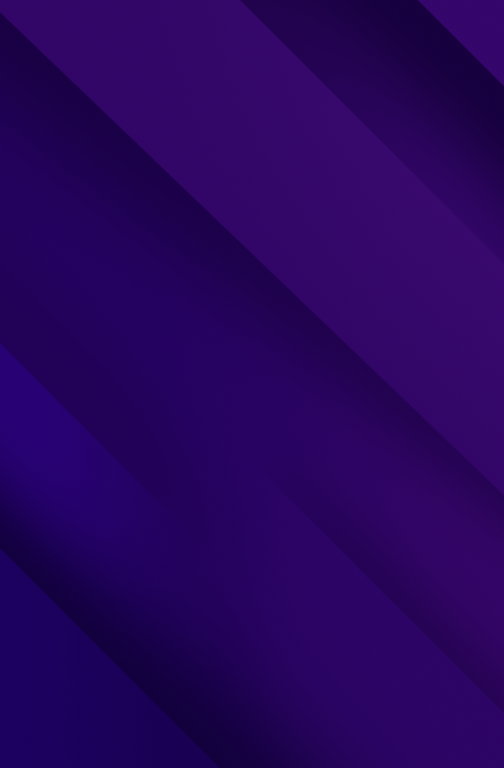
A Shadertoy shader for this background:

```glsl
const float ASPECT = 0.65625;

const vec3 CORNER = vec3(0.205, 0.025, 0.425);
const vec3 NIGHT  = vec3(0.090, 0.002, 0.245);
const vec3 PLUM   = vec3(0.195, 0.022, 0.405);
const vec3 ORCHID = vec3(0.222, 0.036, 0.430);
const vec3 INDIGO = vec3(0.145, 0.008, 0.385);
const vec3 VIOLET = vec3(0.200, 0.020, 0.400);
const vec3 LILAC  = vec3(0.170, 0.018, 0.400);
const vec3 COBALT = vec3(0.162, 0.005, 0.475);
const vec3 ABYSS  = vec3(0.060, 0.000, 0.215);
const vec3 NAVY   = vec3(0.112, 0.003, 0.375);
const vec3 DEEP   = vec3(0.100, 0.002, 0.325);

// Signed distance to a falling diagonal, positive up and to the right
float diagonal(vec2 p, float slope, float height) {
    return (p.y + slope * p.x - height) / sqrt(1.0 + slope * slope);
}

// Coverage of the side below an edge
float below(float dist, float softness) {
    return 1.0 - smoothstep(-softness, softness, dist);
}

// Shade that is strongest at an edge and fades over a width
float shade(float dist, float width) {
    float t = max(dist, 0.0) / width;
    return exp(-t * t);
}

float hash(vec2 p) {
    vec3 q = fract(vec3(p.xyx) * 0.1031);
    q += dot(q, q.yzx + 33.33);
    return fract((q.x + q.y) * q.z);
}

void mainImage(out vec4 fragColor, in vec2 fragCoord) {
    vec2 p = fragCoord / iResolution.xy * vec2(ASPECT, 1.0);
    float soft = 1.1 / iResolution.y;
    float across = p.x / ASPECT;

    float cornerEdge = diagonal(p, 1.0, 1.544);
    float ribbonEdge = diagonal(p, 1.0, 1.3125);
    float foldEdge   = diagonal(p, 0.958, 0.984);
    float creaseEdge = diagonal(p, 1.0, 0.727);
    float blueEdge   = diagonal(p, 1.0, 0.553);
    float baseEdge   = diagonal(p, 1.0, 0.286);

    // Bright corner and the dark gap beneath it
    float gapReach = mix(0.35, 0.95, smoothstep(0.45, 0.95, across));
    float gapFade = smoothstep(0.02, 0.17, -cornerEdge) * gapReach;
    vec3 gap = mix(NIGHT, PLUM, gapFade);
    vec3 color = mix(CORNER, gap, below(cornerEdge, soft));

    // Wide purple ribbon
    float ribbonGlow = smoothstep(0.20, 0.85, across) * smoothstep(-0.24, 0.0, ribbonEdge);
    vec3 ribbon = mix(PLUM, ORCHID, ribbonGlow);
    color = mix(color, ribbon, below(ribbonEdge, soft));

    // Middle sheet, shaded by the ribbon
    vec3 sheet = mix(INDIGO, VIOLET, smoothstep(0.25, 1.0, across));
    float leftSide = 1.0 - smoothstep(0.2, 0.6, across);
    sheet *= 1.0 - 0.12 * shade(abs(blueEdge - 0.03), 0.08) * leftSide;
    float foldShade = shade(-foldEdge, mix(0.110, 0.040, across));
    sheet = mix(sheet, NIGHT, foldShade * mix(0.85, 0.42, across));

    // Crease that emerges toward the right
    float creaseReach = smoothstep(0.44, 0.75, across);
    float creaseShade = shade(creaseEdge, 0.050) * (1.0 - below(creaseEdge, soft));
    sheet = mix(sheet, NIGHT, 0.42 * creaseShade * creaseReach);
    sheet = mix(sheet, LILAC, below(creaseEdge, soft) * creaseReach * 0.8);

    // Blue sheet that melts away to the right
    float blueReach = 1.0 - smoothstep(0.05, 0.45, across);
    sheet = mix(sheet, COBALT, below(blueEdge, soft) * blueReach * 0.85);
    float baseWidth = mix(0.068, 0.108, smoothstep(0.0, 0.5, across));
    sheet = mix(sheet, ABYSS, 0.86 * shade(baseEdge, baseWidth));
    color = mix(color, sheet, below(foldEdge, soft));

    // Lower left sheet
    vec3 base = mix(NAVY, DEEP, smoothstep(0.0, 0.42, across));
    color = mix(color, base, below(baseEdge, soft));

    // Faint dither against banding
    color += (hash(fragCoord) - 0.5) / 255.0;
    fragColor = vec4(clamp(color, 0.0, 1.0), 1.0);
}
```
